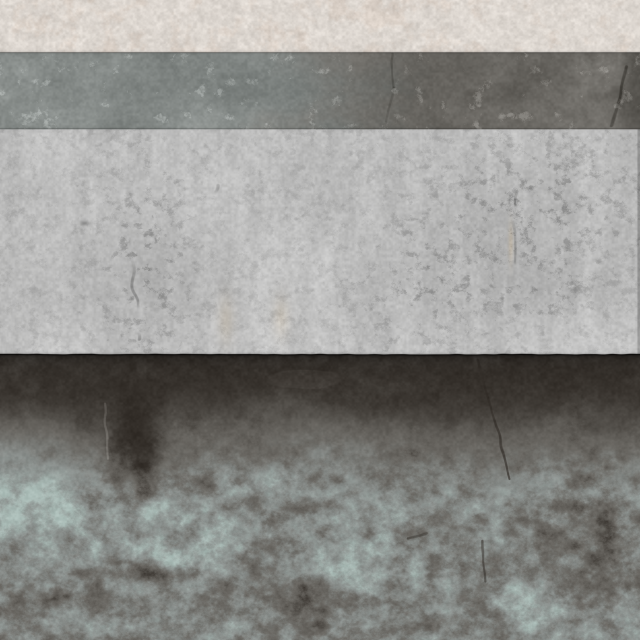
This texture is drawn by a WebGL 2 fragment shader. Its source:

```glsl
#version 300 es
precision highp float;
// Four stacked slabs: cream plaster, slate band, pale concrete and a stained wall.
// Signed fractal noise gives the mottling; soft ellipses place the large stains,
// and distance to wobbling segments draws cracks and scratches.

#define CREAM_EDGE 0.918
#define BAND_EDGE 0.798
#define LEDGE_EDGE 0.4466
#define GRAIN 0.035
#define PIT_AMOUNT 0.15
#define PATINA vec3(0.67, 0.74, 0.72)
#define SOOT vec3(0.19, 0.17, 0.15)

uniform vec2 u_resolution;
out vec4 fragColor;

float hash(vec2 p) {
    vec3 q = fract(vec3(p.xyx) * 0.1031);
    q += dot(q, q.yzx + 33.33);
    return fract((q.x + q.y) * q.z);
}

// Smooth value noise from -1 to 1
float noise(vec2 p) {
    vec2 i = floor(p), f = fract(p);
    f = f * f * (3.0 - 2.0 * f);
    float low = mix(hash(i), hash(i + vec2(1, 0)), f.x);
    float high = mix(hash(i + vec2(0, 1)), hash(i + vec2(1, 1)), f.x);
    return mix(low, high, f.y) * 2.0 - 1.0;
}

float fbm(vec2 p) {
    float sum = 0.0, weight = 0.5;
    for (int i = 0; i < 5; i++) {
        sum += weight * noise(p);
        p = mat2(0.8, 0.6, -0.6, 0.8) * p * 2.03 + 17.3;
        weight *= 0.58;
    }
    return sum;
}

// Soft elliptical stain
float stain(vec2 p, float x, float y, float rx, float ry) {
    vec2 d = (p - vec2(x, y)) / vec2(rx, ry);
    return exp(-dot(d, d));
}

// Thin line with soft sides
float scratch(vec2 p, vec2 a, vec2 b, float width) {
    vec2 ab = b - a;
    float h = clamp(dot(p - a, ab) / dot(ab, ab), 0.0, 1.0);
    return 1.0 - smoothstep(width * 0.3, width + 0.001, length(p - a - ab * h));
}

vec3 creamPlaster(vec2 p) {
    vec3 c = vec3(0.862, 0.838, 0.812) + 0.045 * fbm(p * vec2(60.0, 75.0));
    return c - vec3(0.015, 0.03, 0.04) * smoothstep(0.0, 0.6, fbm(p * 36.0 + 40.0));
}

vec3 slateBand(vec2 p) {
    float cloud = fbm(p * vec2(11.0, 15.0) + 5.0);
    float warm = smoothstep(0.38, 0.66, p.x + 0.15 * cloud);
    vec3 c = mix(vec3(0.51, 0.53, 0.52), vec3(0.41, 0.40, 0.38), warm);
    c += 0.09 * cloud + 0.05 * stain(p, 0.05, 0.88, 0.10, 0.04);
    c += 0.08 * stain(p, 0.95, 0.89, 0.05, 0.03) * (1.0 + cloud);
    c += 0.12 * smoothstep(0.3, 0.7, fbm(p * 55.0 + 70.0));
    // Curved joints
    vec2 q = p + 0.003 * noise(p * 60.0);
    c -= 0.07 * scratch(q, vec2(0.612, 0.915), vec2(0.617, 0.865), 0.002);
    c -= 0.05 * scratch(q, vec2(0.617, 0.865), vec2(0.603, 0.81), 0.002);
    c -= 0.12 * scratch(q, vec2(0.978, 0.895), vec2(0.957, 0.805), 0.0025);
    return c - 0.05 * smoothstep(0.96, 0.99, p.x);
}

vec3 paleConcrete(vec2 p) {
    float cloud = fbm(p * vec2(10.0, 7.0) + 12.0);
    float streak = fbm(p * vec2(48.0, 9.0) + 30.0);
    float wear = stain(p, 0.23, 0.59, 0.06, 0.15) + stain(p, 0.84, 0.68, 0.15, 0.10)
        + 0.8 * stain(p, 0.67, 0.55, 0.11, 0.09) + 0.7 * stain(p, 0.86, 0.54, 0.06, 0.04);
    vec3 c = vec3(0.745, 0.745, 0.743) + 0.045 * cloud + 0.045 * streak - 0.04 * wear;
    // Pits gather in the worn areas
    float pits = smoothstep(0.05, 0.65, fbm(p * vec2(78.0, 88.0) + 90.0));
    c -= PIT_AMOUNT * pits * (0.35 + 0.65 * min(wear, 1.0));
    // Hairline cracks and rust traces
    vec2 q = p + vec2(0.006 * noise(p * 38.0), 0.0);
    float broken = smoothstep(-0.5, 0.4, noise(p * 45.0));
    c -= 0.15 * broken * scratch(q, vec2(0.206, 0.655), vec2(0.214, 0.47), 0.003);
    c -= 0.11 * broken * scratch(q, vec2(0.336, 0.71), vec2(0.338, 0.64), 0.003);
    c -= 0.11 * broken * scratch(q, vec2(0.806, 0.70), vec2(0.804, 0.57), 0.003);
    c -= 0.20 * stain(p, 0.132, 0.651, 0.006, 0.004);
    float rust = stain(p, 0.353, 0.50, 0.012, 0.035) + stain(p, 0.439, 0.505, 0.012, 0.03)
        + 1.6 * stain(p, 0.798, 0.62, 0.004, 0.03);
    c += vec3(0.02, 0.0, -0.03) * rust;
    return c - 0.16 * smoothstep(0.994, 0.998, p.x);
}

vec3 stainedWall(vec2 p) {
    vec2 w = p + 0.025 * vec2(fbm(p * 18.0), fbm(p * 18.0 + 50.0));
    float cloud = fbm(w * vec2(9.0, 13.0) + 3.0);
    float flakes = fbm(p * vec2(40.0, 48.0) + 61.0);
    float lit = 1.0 - smoothstep(0.23, 0.41, p.y + 0.05 * cloud + 0.03 * flakes);
    float tone = 0.09 + 0.47 * lit;
    // Pale patina, then dark damp
    tone += 0.32 * stain(w, 0.05, 0.20, 0.12, 0.07) + 0.32 * stain(w, 0.28, 0.14, 0.08, 0.025)
        + 0.24 * stain(w, 0.43, 0.255, 0.06, 0.02) + 0.28 * stain(w, 0.55, 0.11, 0.08, 0.04)
        + 0.25 * stain(w, 0.84, 0.04, 0.05, 0.04) + 0.16 * stain(w, 0.30, 0.20, 0.10, 0.03)
        + 0.12 * stain(w, 0.04, 0.32, 0.07, 0.04) + 0.10 * stain(w, 0.50, 0.33, 0.10, 0.04);
    tone -= 0.36 * stain(w, 0.21, 0.27, 0.045, 0.08) + 0.30 * stain(w, 0.23, 0.11, 0.05, 0.02)
        + 0.30 * stain(w, 0.49, 0.06, 0.07, 0.05) + 0.24 * stain(w, 0.13, 0.23, 0.02, 0.025)
        + 0.20 * stain(w, 0.07, 0.07, 0.10, 0.03) + 0.10 * stain(w, 0.93, 0.13, 0.08, 0.10);
    tone += (0.16 * cloud + 0.34 * flakes) * (0.22 + 0.78 * lit);
    vec3 c = mix(SOOT, vec3(0.41, 0.40, 0.38), smoothstep(0.0, 0.42, tone));
    c = mix(c, vec3(0.54, 0.56, 0.55), smoothstep(0.36, 0.68, tone));
    c = mix(c, PATINA, smoothstep(0.60, 0.98, tone));
    // Scratches and a faint looped smear
    vec2 q = p + 0.002 * noise(p * 50.0);
    float cut = scratch(q, vec2(0.747, 0.438), vec2(0.797, 0.253), 0.002)
        + 0.8 * scratch(q, vec2(0.753, 0.154), vec2(0.759, 0.092), 0.002)
        + 0.7 * scratch(q, vec2(0.638, 0.159), vec2(0.667, 0.167), 0.002);
    c = mix(c, SOOT, 0.65 * min(cut, 1.0));
    c += 0.10 * scratch(q, vec2(0.163, 0.368), vec2(0.169, 0.284), 0.002);
    float loop = length((q - vec2(0.475, 0.407)) / vec2(0.053, 0.014));
    c += 0.03 * (1.0 - smoothstep(0.0, 0.18, abs(loop - 1.0))) + 0.03 * (1.0 - smoothstep(0.8, 1.0, loop));
    // Contact shadow below the ledge
    return c * (1.0 - 0.35 * exp(-max(LEDGE_EDGE - p.y, 0.0) / 0.012));
}

void main() {
    vec2 p = gl_FragCoord.xy / u_resolution;
    float soft = 0.75 / u_resolution.y;
    float ledge = LEDGE_EDGE + 0.0006 * noise(vec2(p.x * 70.0, 2.0));
    vec3 c = mix(stainedWall(p), paleConcrete(p), smoothstep(ledge - soft, ledge + soft, p.y));
    c = mix(c, slateBand(p), smoothstep(BAND_EDGE - soft, BAND_EDGE + soft, p.y));
    c = mix(c, creamPlaster(p), smoothstep(CREAM_EDGE - soft, CREAM_EDGE + soft, p.y));
    // Fine grain and dark seams
    c += GRAIN * (noise(p * 190.0) + 0.6 * noise(p * 330.0 + 9.0)) * (0.35 + 0.65 * c.g);
    c *= 1.0 - 0.30 * exp(-abs(p.y - CREAM_EDGE) / 0.0012);
    c *= 1.0 - 0.22 * exp(-abs(p.y - BAND_EDGE - 0.001) / 0.001);
    c *= 1.0 - 0.60 * exp(-abs(p.y - ledge + 0.001) / 0.0014);
    fragColor = vec4(clamp(c, 0.0, 1.0), 1.0);
}
```
